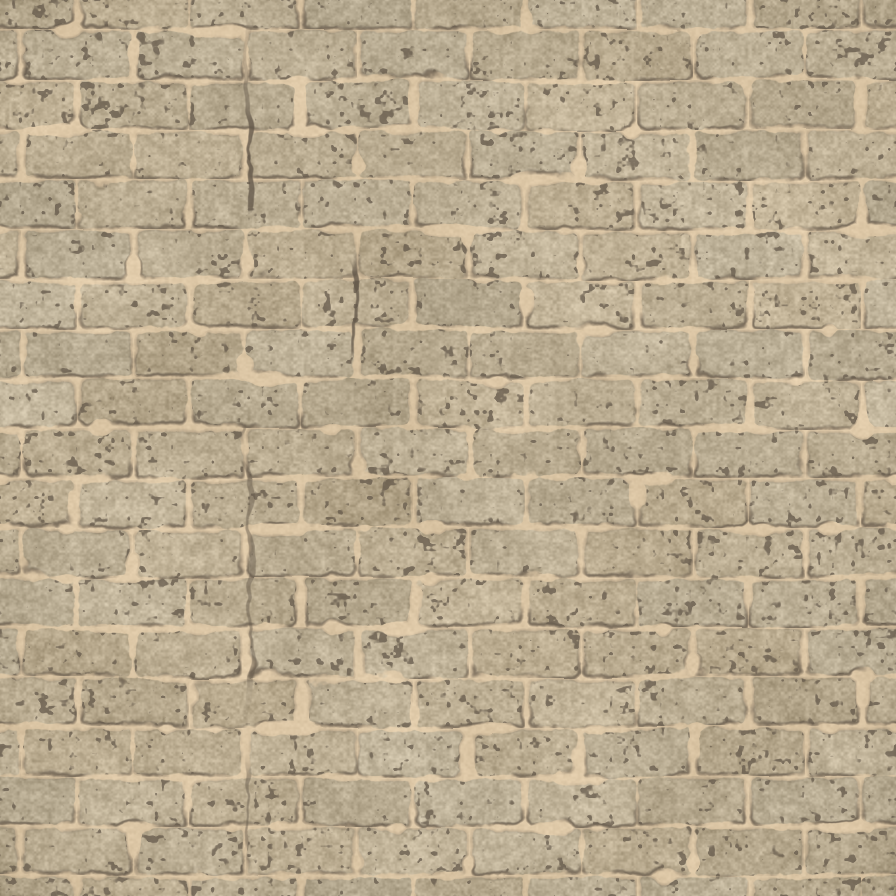
Reproduce this texture procedurally as a Shadertoy shader.

```glsl
#define ROWS 18.0
#define COLUMNS 8.0
#define ROW_SHIFT 0.39
#define COLUMN_SHIFT 0.19
#define JOINT 0.057
#define ROUGHNESS 0.17
#define GRAIN 0.17
#define PIT_LEVEL 0.71
#define BRICK_COLOR vec3(0.735, 0.682, 0.578)
#define MORTAR_COLOR vec3(0.865, 0.780, 0.650)
#define DARK_COLOR vec3(0.390, 0.345, 0.290)

float hash(vec2 p) {
    return fract(sin(dot(p, vec2(127.1, 311.7))) * 43758.5453);
}

// Value noise that wraps at the canvas border; p is in row heights
float noise(vec2 p, float frequency) {
    float period = ROWS * frequency;
    p *= frequency;
    vec2 cell = floor(p), f = fract(p);
    vec2 a = mod(cell, period), b = mod(cell + 1.0, period);
    f = f * f * (3.0 - 2.0 * f);
    return mix(mix(hash(a), hash(vec2(b.x, a.y)), f.x),
               mix(hash(vec2(a.x, b.y)), hash(b), f.x), f.y);
}

float fbm(vec2 p, float frequency) {
    float sum = 0.0, weight = 0.5;
    for (int i = 0; i < 4; i++) {
        sum += weight * noise(p, frequency);
        frequency *= 2.0;
        weight *= 0.5;
    }
    return sum / 0.9375;
}

float roundedBox(vec2 p, vec2 halfSize, float radius) {
    vec2 q = abs(p) - halfSize + radius;
    return length(max(q, 0.0)) + min(max(q.x, q.y), 0.0) - radius;
}

// Thin wandering vertical crack, from height y0 to y1 of the canvas
float crack(vec2 p, float x, float y0, float y1) {
    float path = x * ROWS + 0.5 * (fbm(vec2(x * ROWS, p.y), 1.0) - 0.5);
    float width = 0.045 * noise(p, 2.0);
    float line = 1.0 - smoothstep(width, width + 0.04, abs(p.x - path));
    float y = p.y / ROWS;
    return line * smoothstep(y0, y0 + 0.01, y) * (1.0 - smoothstep(y1 - 0.01, y1, y));
}

void mainImage(out vec4 fragColor, in vec2 fragCoord) {
    vec2 p = fragCoord / iResolution.xy * ROWS;
    float aa = ROWS / iResolution.y;

    // Running bond, with slightly uneven courses
    float aspect = ROWS / COLUMNS;
    float y = p.y - ROW_SHIFT + 0.10 * (noise(p, 0.5) - 0.5);
    float row = floor(y);
    float x = p.x / aspect - COLUMN_SHIFT - 0.5 * mod(row, 2.0);
    vec2 id = vec2(mod(floor(x), COLUMNS), mod(row, ROWS));
    vec2 local = vec2((fract(x) - 0.5) * aspect, fract(y) - 0.5);

    // Worn brick outline: random offset, corner radius and chips
    float tone = hash(id + 3.7);
    vec2 jitter = vec2(hash(id + 11.3), hash(id + 23.9)) - 0.5;
    float radius = mix(0.05, 0.20, hash(id + 37.1) * hash(id + 5.3));
    vec2 halfSize = vec2(0.5 * aspect, 0.5) - JOINT * vec2(1.1, 0.85);
    float d = roundedBox(local - jitter * vec2(0.07, 0.03), halfSize, radius);
    d += ROUGHNESS * (fbm(p, 3.0) - 0.5);
    d += 0.11 * smoothstep(0.72, 0.95, noise(p, 1.5));
    float brick = 1.0 - smoothstep(-aa, aa, d);

    // Brick face: individual tone, broad stains and sandy grain
    float stain = fbm(p, 0.5) - 0.5;
    float fine = 0.6 * noise(p, 14.0) + 0.4 * noise(p + 5.0, 24.0) - 0.5;
    vec3 face = BRICK_COLOR + 0.055 * (tone - 0.5) + 0.10 * stain;
    face += vec3(0.012, 0.0, -0.012) * (hash(id + 51.0) - 0.5);
    face += GRAIN * fine + 0.10 * (fbm(p, 4.0) - 0.5);

    // Mortar is smoother and lighter
    vec3 mortar = MORTAR_COLOR + 0.07 * fine + 0.10 * stain;
    vec3 color = mix(mortar, face, brick);

    // Clustered pits, denser close to the brick edges
    float cluster = fbm(p + 7.0, 1.0) - 0.5;
    float rim = smoothstep(-0.16, 0.0, d);
    float pores = 0.65 * noise(p + 2.0, 7.0) + 0.35 * noise(p + 9.0, 15.0);
    float level = pores + 0.35 * cluster + 0.05 * rim;
    float pits = smoothstep(PIT_LEVEL, PIT_LEVEL + 0.13, level) * brick;
    color = mix(color, DARK_COLOR, 0.75 * pits);

    // Broken shadow line, strongest under each brick
    float under = mix(0.22, 0.75, smoothstep(0.1, -0.4, local.y));
    float patches = smoothstep(0.32, 0.68, fbm(p + 4.0, 2.0));
    float edge = 1.0 - smoothstep(0.0, 0.05 + aa, abs(d - 0.005));
    color = mix(color, DARK_COLOR, edge * under * patches);

    // Cracks running through several courses
    float cracks = max(crack(p, 0.277, 0.76, 1.0), crack(p, 0.395, 0.60, 0.74));
    cracks = max(cracks, 0.6 * crack(p, 0.277, 0.05, 0.53));
    color = mix(color, DARK_COLOR, 0.8 * cracks * smoothstep(0.2, 0.55, noise(p, 1.0)));

    fragColor = vec4(clamp(color, 0.0, 1.0), 1.0);
}
```
